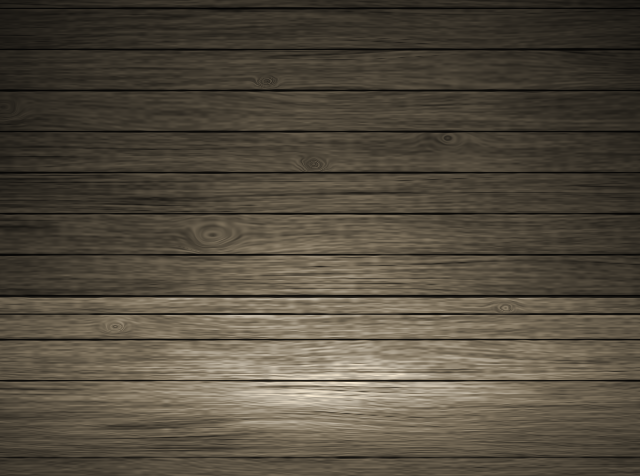
Give the GLSL for this background, as a Shadertoy shader.

```glsl
const float WALL_TOP = 0.0176;      // first wall seam, measured downwards
const float WALL_PITCH = 0.0863;    // height of a wall plank
const float WALL_COUNT = 7.0;
const float FLOOR_START = 0.622;
const float HORIZON = 0.43;         // vanishing height of the floor
const float FLOOR_DEPTH = 5.17;
const float FLOOR_PITCH = 0.822;    // floor plank width in depth units
const float FRONT_SEAM = 11.0;      // the worn seam nearest the viewer
const float SEAM_WIDTH = 0.0017;
const float GRAIN_CONTRAST = 0.52;
const float GRAIN_BEND = 0.34;
const float BRIGHTNESS = 1.11;
const float ASPECT = 1.347;
const vec3 WARM_TINT = vec3(1.0, 0.90, 0.735);
const vec3 PALE_TINT = vec3(1.0, 0.945, 0.85);
const int KNOT_COUNT = 7;
// Knot centre and half height
const vec3 KNOTS[KNOT_COUNT] = vec3[KNOT_COUNT](
    vec3(0.333, 0.494, 0.028), vec3(0.700, 0.290, 0.022),
    vec3(0.418, 0.171, 0.010), vec3(0.180, 0.686, 0.013),
    vec3(0.790, 0.647, 0.010), vec3(0.005, 0.225, 0.021),
    vec3(0.490, 0.345, 0.014));

float hash(vec2 p) {
    return fract(sin(dot(p, vec2(127.1, 311.7))) * 43758.5453);
}

float noise(vec2 p) {
    vec2 i = floor(p), f = fract(p);
    f = f * f * (3.0 - 2.0 * f);
    return mix(mix(hash(i), hash(i + vec2(1, 0)), f.x),
               mix(hash(i + vec2(0, 1)), hash(i + vec2(1, 1)), f.x), f.y);
}

// Plank coordinate and local plank height at a given drop from the top
vec2 planks(float drop) {
    if (drop < FLOOR_START)
        return vec2((drop - WALL_TOP) / WALL_PITCH, WALL_PITCH);
    float z = drop - HORIZON;
    float n = max((FLOOR_DEPTH - 1.0 / z) / FLOOR_PITCH, 0.0);
    return vec2(WALL_COUNT + n, FLOOR_PITCH * z * z);
}

float glow(vec2 p, vec2 centre, vec2 radius) {
    vec2 q = (p - centre) / radius;
    return exp(-dot(q, q));
}

float lighting(vec2 p) {
    float side = pow(abs(2.0 * p.x - 1.0), 2.0);
    if (p.y < FLOOR_START) {
        float base = mix(0.165, 0.335, p.y / FLOOR_START);
        return base * (1.0 - 0.38 * side)
             + 0.16 * glow(p, vec2(0.51, 0.60), vec2(0.20, 0.13))
             + 0.04 * glow(p, vec2(0.52, 0.25), vec2(0.35, 0.28));
    }
    float base = 0.46 * (1.0 - 0.28 * smoothstep(0.80, 1.0, p.y));
    return base * (1.0 - 0.30 * side)
         + 0.25 * glow(p, vec2(0.52, 0.82), vec2(0.26, 0.085))
         + 0.06 * glow(p, vec2(0.51, 0.65), vec2(0.22, 0.06));
}

// Signed wood tone; g.x runs along the plank, g.y across it
float woodGrain(vec2 g) {
    float bands = noise(g * vec2(2.0, 4.0)) - 0.5;
    float streaks = noise(g * vec2(4.0, 11.0)) - 0.5;
    float fibres = noise(g * vec2(11.0, 21.0) + 5.0) - 0.5;
    float pores = noise(g * vec2(60.0, 25.0) + 17.0) - 0.5;
    float ridge = abs(2.0 * noise(g * vec2(1.2, 8.0) + 31.0) - 1.0);
    float crack = smoothstep(0.13, 0.0, ridge)
                * smoothstep(0.50, 0.80, noise(g * vec2(2.6, 2.5) + 9.0));
    return 0.18 * bands + 0.26 * streaks + 0.42 * fibres + 0.36 * pores - 0.45 * crack;
}

void mainImage(out vec4 fragColor, in vec2 fragCoord) {
    vec2 p = fragCoord / iResolution.xy;
    p.y = 1.0 - p.y;
    float pixel = 1.0 / iResolution.y;

    vec2 plank = planks(p.y);
    float id = floor(plank.x);
    float within = fract(plank.x);

    // Grain bends in slow waves and closes into rings at knots
    float along = p.x * ASPECT + id * 7.31;
    float across = within * plank.y / WALL_PITCH;
    across += GRAIN_BEND * (noise(vec2(along * 3.0, across * 0.8 + id * 5.0)) - 0.5);
    float knotTone = 0.0;
    for (int i = 0; i < KNOT_COUNT; i++) {
        vec3 knot = KNOTS[i];
        if (floor(planks(knot.y).x) != id) continue;
        vec2 q = (p - knot.xy) * vec2(ASPECT / 1.7, 1.0) / knot.z;
        float r = length(q) + 0.25 * (noise(q * 2.0 + id) - 0.5);
        float weight = exp(-0.6 * r * r);
        across = mix(across, r * 0.35, weight);
        knotTone -= weight * (0.10 + 0.12 * sin(r * 12.0));
    }
    float tone = woodGrain(vec2(along, across + id * 3.7)) + knotTone;
    float plankTone = 0.95 + 0.10 * hash(vec2(id, 4.0));
    float light = BRIGHTNESS * lighting(p) * plankTone * (1.0 + GRAIN_CONTRAST * tone * 1.6);

    // Uneven dark seams with a worn, lighter lip below each
    float seamId = floor(plank.x + 0.5);
    float wear = noise(vec2(p.x * 60.0, seamId * 3.0));
    float drift = noise(vec2(p.x * 9.0, seamId * 5.0 + 2.0));
    float seam = abs(plank.x - seamId) * plank.y;
    float halfWidth = SEAM_WIDTH * (0.35 + 0.5 * wear + 0.6 * drift);
    float gap = 1.0 - smoothstep(halfWidth - pixel * 0.5, halfWidth + pixel * 0.7, seam);
    gap *= seamId == FRONT_SEAM ? 0.35 + 0.4 * wear : 0.86;
    float lip = smoothstep(0.008, 0.002, within * plank.y) * wear;
    float shade = smoothstep(0.007, 0.0, (1.0 - within) * plank.y);
    light *= (1.0 + 0.18 * lip) * (1.0 - 0.16 * shade) * (1.0 - gap);

    vec3 tint = mix(WARM_TINT, PALE_TINT, smoothstep(0.45, 0.75, light));
    fragColor = vec4(clamp(light * tint, 0.0, 1.0), 1.0);
}
```
